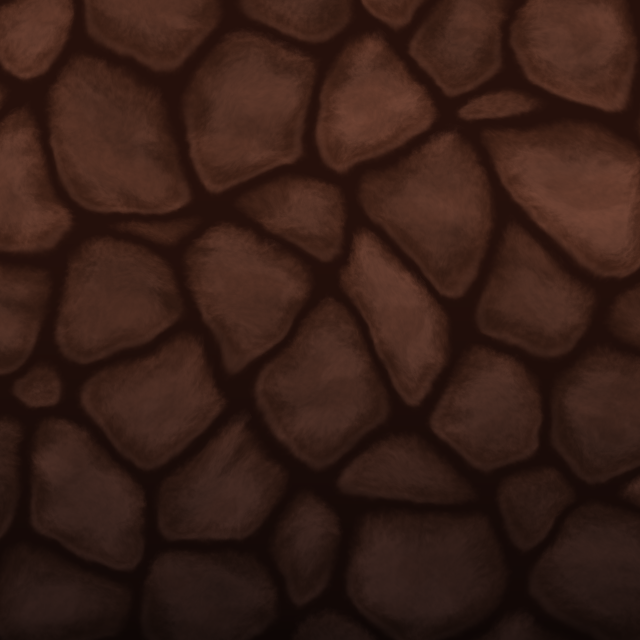
This texture is drawn by a Shadertoy shader. Its source:

```glsl
// A dim wall of rounded, hand-painted brown stones that darkens toward the ground.

float hash(vec2 p) {
    return fract(sin(dot(p, vec2(127.1, 311.7))) * 43758.5453);
}

float noise(vec2 p) {
    vec2 i = floor(p), f = fract(p);
    f = f * f * (3.0 - 2.0 * f);
    return mix(mix(hash(i), hash(i + vec2(1, 0)), f.x),
               mix(hash(i + vec2(0, 1)), hash(i + vec2(1, 1)), f.x), f.y);
}

float fbm(vec2 p) {
    float sum = 0.0, amp = 0.5;
    for (int i = 0; i < 4; i++) {
        sum += amp * noise(p);
        p = mat2(1.6, 1.2, -1.2, 1.6) * p + 7.3;
        amp *= 0.5;
    }
    return sum / 0.9375;
}

// Stone centre in xy, size weight in z; odd rows are shifted like bricks
vec3 stoneSite(vec2 cell) {
    vec2 jitter = vec2(hash(cell), hash(cell + 41.7)) - 0.5;
    float shift = 0.5 * mod(cell.y, 2.0);
    float pick = hash(cell + 93.1);
    float weight = pick < 0.2 ? -0.42 : mix(-0.1, 0.28, pick);
    return vec3((cell + 0.5 + vec2(shift, 0.0) + jitter * vec2(0.5, 0.6)) * vec2(1.5, 1.0), weight);
}

float power(vec2 p, vec3 site) {
    vec2 r = p - site.xy;
    return dot(r, r) - site.z;
}

void mainImage(out vec4 fragColor, in vec2 fragCoord) {
    vec2 uv = fragCoord / iResolution.y;
    vec2 p = uv * 6.7 + 20.0;

    // Bend the joints so the stones tilt and bulge
    p += 0.55 * (vec2(noise(p * 0.6), noise(p * 0.6 + 31.0)) - 0.5);
    p += 0.16 * (vec2(noise(p * 2.3 + 5.0), noise(p * 2.3 + 57.0)) - 0.5);
    p += 0.035 * (vec2(noise(p * 9.0), noise(p * 9.0 + 17.0)) - 0.5);

    // Find the stone that owns this point
    vec2 base = floor(p / vec2(1.5, 1.0)), home = base;
    float nearest = 1e5;
    for (int y = -2; y <= 2; y++)
    for (int x = -2; x <= 2; x++) {
        vec2 cell = base + vec2(x, y);
        float d = power(p, stoneSite(cell));
        if (d < nearest) { nearest = d; home = cell; }
    }

    // Blend the distances to all its joints, which rounds the corners
    vec3 site = stoneSite(home);
    float joints = 0.0;
    for (int y = -2; y <= 2; y++)
    for (int x = -2; x <= 2; x++) {
        if (x == 0 && y == 0) continue;
        vec3 other = stoneSite(home + vec2(x, y));
        float d = (power(p, other) - nearest) / (2.0 * length(other.xy - site.xy));
        joints += exp(-d / 0.075);
    }
    float edge = -0.075 * log(joints);

    // Brush strokes follow a direction of their own on each stone
    float id = hash(home + 12.9);
    vec2 q = p - site.xy;
    float tilt = (id - 0.4) * 1.2;
    vec2 along = mat2(cos(tilt), -sin(tilt), sin(tilt), cos(tilt)) * q;
    float strokes = fbm(along * vec2(1.6, 3.8) + id * 90.0);
    float dabs = smoothstep(0.42, 0.58, fbm(along * vec2(2.2, 3.2) + id * 51.0));
    float grain = fbm(p * 24.0) - 0.5;

    // Body, worn face and lit lower rim
    float body = smoothstep(0.01, 0.14, edge + 0.04 * grain);
    float face = smoothstep(0.08, 0.36, edge + 0.3 * (strokes - 0.5) + 0.1 * grain + 0.06 * q.y);
    float under = smoothstep(0.1, -0.3, q.y + 0.25 * q.x);
    float rim = smoothstep(0.045, 0.1, edge) * smoothstep(0.17, 0.11, edge) * under;

    vec3 joint = vec3(0.135, 0.06, 0.042);
    vec3 shade = vec3(0.235, 0.125, 0.085);
    vec3 lit = vec3(0.335, 0.205, 0.16);
    vec3 col = mix(joint, shade, body);
    col = mix(col, lit, face * (0.6 + 0.25 * dabs + 0.2 * id));
    col = mix(col, lit, rim * (0.2 + 0.45 * strokes));
    col *= 1.0 + body * (0.35 * (strokes - 0.5) + 0.16 * grain + 0.14 * (id - 0.5));

    // Light fades and cools toward the bottom
    float light = smoothstep(-0.1, 0.75, uv.y);
    col *= mix(vec3(0.47, 0.48, 0.54), vec3(1.07, 1.05, 1.03), light);
    col *= mix(0.8, 1.0, smoothstep(0.0, 0.06, uv.y));
    fragColor = vec4(col, 1.0);
}
```
